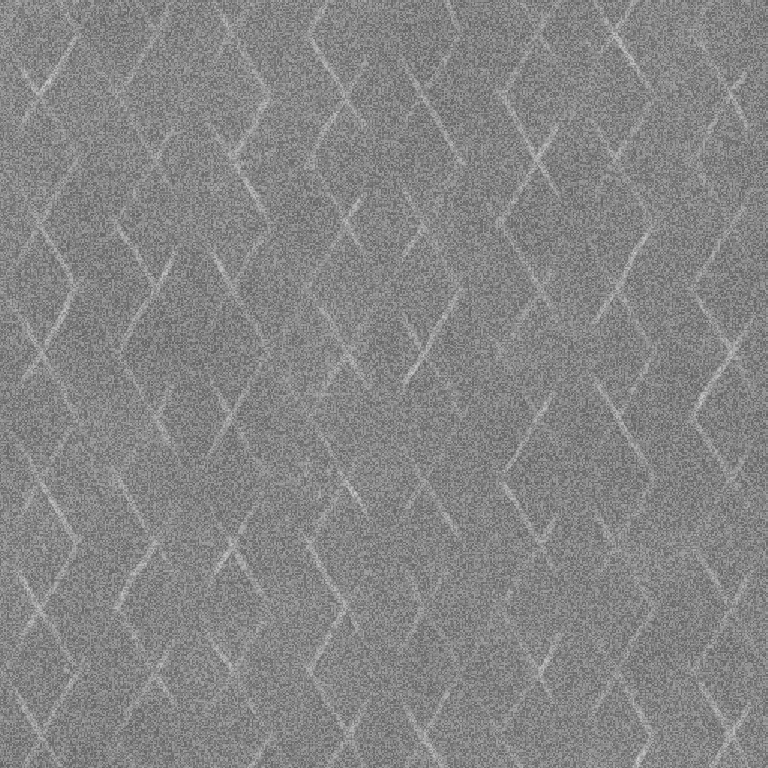
This pattern is drawn by a Shadertoy shader. Its source:

```glsl
// Grainy gray surface with a worn diagonal lattice showing through in eight vertical bands

float hash(vec2 p) {
    vec3 q = fract(p.xyx * vec3(0.1031, 0.1030, 0.0973));
    q += dot(q, q.yzx + 33.33);
    return fract((q.x + q.y) * q.z);
}

float noise(vec2 p) {
    vec2 cell = floor(p), f = fract(p);
    f = f * f * (3.0 - 2.0 * f);
    return mix(mix(hash(cell), hash(cell + vec2(1, 0)), f.x),
               mix(hash(cell + vec2(0, 1)), hash(cell + 1.0), f.x), f.y);
}

// One family of parallel strands; each stretch between crossings fades on its own
float strand(float across, float along, float seed) {
    float index = floor(across + 0.5);
    float dist = abs(across - index) / length(vec2(10.0, 6.0));
    float strength = mix(0.3, 1.0, hash(vec2(index, floor(along)) + seed));
    return strength * (1.0 - smoothstep(0.0022, 0.0052, dist));
}

void mainImage(out vec4 fragColor, in vec2 fragCoord) {
    vec2 uv = fragCoord / iResolution.xy;

    // Ten by six diamonds with a slight wobble
    vec2 wobble = vec2(noise(uv * 24.0 + 40.0), noise(uv * 24.0 + 90.0)) - 0.5;
    vec2 p = (uv + wobble * 0.006) * vec2(10.0, 6.0);
    float rising = p.x - p.y - 0.27;
    float falling = p.x + p.y - 0.77;
    float lines = max(strand(rising, falling, 17.0), strand(falling, rising, 71.0));

    // Bands hide the lattice along their edges
    float fromBandCenter = abs(fract(uv.x * 8.0) - 0.5);
    float band = 1.0 - smoothstep(0.19, 0.43, fromBandCenter);
    float residue = 0.25 * smoothstep(0.55, 0.8, noise(uv * 14.0 + 5.0));
    lines *= max(band, residue);

    // Patchy wear along the strands
    lines *= mix(0.55, 1.1, noise(uv * 95.0)) * mix(0.65, 1.15, noise(uv * 19.0 + 30.0));

    // Faint flakes, soft clouds and fine grain
    float flakes = smoothstep(0.84, 0.97, noise(uv * 70.0 + 200.0))
                 * smoothstep(0.5, 0.8, noise(uv * 12.0 + 60.0));
    float clouds = noise(uv * 7.0 + 11.0) + 0.5 * noise(uv * 18.0 + 23.0) - 0.75;
    float grain = hash(floor(uv * 512.0) + 7.0) - 0.5;

    float gray = 0.513 + 0.225 * grain + 0.035 * clouds + 0.17 * lines + 0.06 * flakes;
    fragColor = vec4(vec3(gray), 1.0);
}
```
